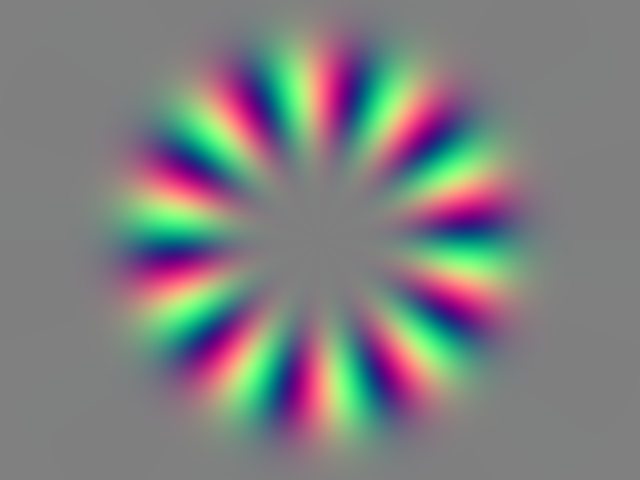
This background is drawn by a Shadertoy shader. Its source:

```glsl
// Soft ring of ten red and green spoke cycles glowing on a neutral gray field.

const float TAU = 6.2831853;
const vec3 GRAY = vec3(0.5);
const float RING_RADIUS = 0.62;   // in half heights of the canvas
const float RING_WIDTH = 0.2;
const float SPOKES = 10.0;

// Gaussian glow around a circle
float ringGlow(float dist, float radius, float width) {
    float offset = (dist - radius) / width;
    return exp(-offset * offset);
}

// Red and green waves a quarter cycle apart; blue stays level
vec3 spokeWave(float angle, float count, float phase) {
    float wave = angle * count + phase;
    return vec3(cos(wave), sin(wave), 0.0);
}

void mainImage(out vec4 fragColor, in vec2 fragCoord) {
    // Centered coordinates, one unit per half height
    vec2 p = (2.0 * fragCoord - iResolution.xy) / iResolution.y;
    float angle = atan(p.y, p.x);

    // Spokes fade into the gray on both sides of the ring
    float glow = ringGlow(length(p), RING_RADIUS, RING_WIDTH);
    vec3 color = GRAY + 0.5 * glow * spokeWave(angle, SPOKES, 0.5 * TAU);

    fragColor = vec4(color, 1.0);
}
```
